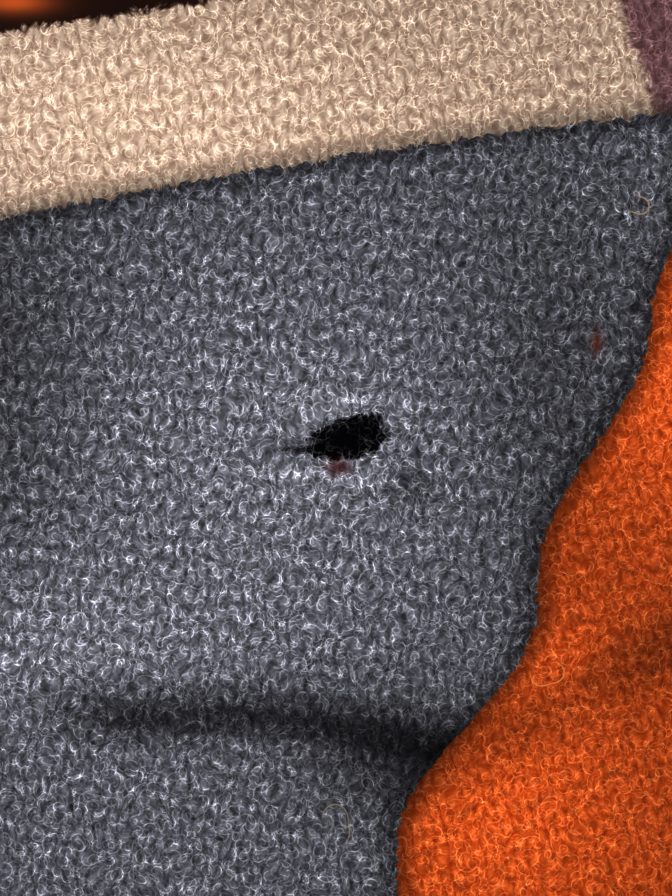
Give the GLSL for this texture, as a Shadertoy shader.

```glsl
vec3 hash3(vec2 p) {
    vec3 q = fract(p.xyx * vec3(0.1031, 0.103, 0.0973));
    q += dot(q, q.yxz + 33.33);
    return fract((q.xxy + q.yzz) * q.zyx);
}

mat2 rotate(float a) {
    return mat2(cos(a), sin(a), -sin(a), cos(a));
}

// Distance to the nearest random cell centre
float cellular(vec2 p) {
    vec2 id = floor(p), f = fract(p);
    float nearest = 2.0;
    for (int y = -1; y <= 1; y++)
        for (int x = -1; x <= 1; x++) {
            vec2 o = vec2(x, y);
            nearest = min(nearest, length(o + hash3(id + o).xy - f));
        }
    return nearest;
}

// Slanted yarn lobes meeting in a V within each column
float knit(vec2 q) {
    float x = abs(fract(q.x) - 0.5);
    float lobe = 0.5 + 0.5 * cos(6.2832 * (q.y - 1.3 * x));
    float groove = smoothstep(0.0, 0.14, x) * smoothstep(0.5, 0.34, x);
    return (0.35 + 0.65 * lobe) * (0.35 + 0.65 * groove);
}

// Short curled hairs, one arc per cell of each turned layer
float hairs(vec2 p, float aa) {
    float sum = 0.0;
    for (int i = 0; i < 14; i++) {
        float k = float(i), scale = 21.0 + 6.0 * mod(k, 5.0);
        vec2 q = rotate(k * 2.4) * p * scale + k * 7.3;
        vec3 h = hash3(floor(q) + k * 17.0);
        vec2 f = fract(q) - 0.5 - (h.xy - 0.5) * 0.3;
        float r = length(f);
        float d = abs(r - 0.14 - 0.2 * h.z) / scale;
        float along = dot(f / max(r, 0.001), vec2(cos(h.x * 40.0), sin(h.x * 40.0)));
        sum += smoothstep(aa + 0.0006, 0.0, d) * smoothstep(-0.1, 0.4, along) * (0.3 + 0.7 * h.y);
    }
    return sum;
}

float blob(vec2 p, vec2 centre, vec2 size) {
    vec2 q = (p - centre) / size;
    return exp(-dot(q, q));
}

// A long loose curl of yarn
float curl(vec2 p, vec2 centre, float radius, float aa) {
    vec2 q = p - centre;
    float a = atan(q.y, q.x);
    float d = abs(length(q) - radius * (1.0 + 0.25 * sin(2.0 * a + centre.x * 9.0)));
    return smoothstep(aa + 0.001, 0.0, d) * smoothstep(-0.7, 0.2, sin(a + centre.y * 8.0));
}

void mainImage(out vec4 fragColor, in vec2 fragCoord) {
    vec2 p = fragCoord / iResolution.x;
    p.y *= 1.3333 * iResolution.x / iResolution.y;
    float aa = 1.0 / iResolution.x;

    // Shared wool grain
    vec2 warp = vec2(sin(p.y * 61.0 + 2.0 * sin(p.x * 47.0)), sin(p.x * 53.0 + 2.0 * sin(p.y * 39.0)));
    float clump = cellular(p * 65.0 + warp * 0.4);
    float grain = cellular(rotate(0.5) * p * vec2(170.0, 130.0) + warp);
    float fine = cellular(rotate(-0.7) * p * vec2(230.0, 110.0) + warp);
    float hair = hairs(p + warp * 0.002, aa);
    float fuzz = (clump - 0.5) * 0.012 + (grain - 0.5) * 0.007;

    // Grey-navy panel with broad light and a fold shadow
    vec2 q = rotate(0.1) * p;
    float stitch = knit(vec2(q.x * 27.0, q.y * 32.0) + warp * 0.13);
    float light = 0.74 + 0.3 * blob(p, vec2(0.4, 0.65), vec2(0.36, 0.34));
    light += 0.28 * blob(p, vec2(0.05, 0.37), vec2(0.3, 0.12));
    light += 0.12 * blob(p, vec2(0.2, 0.08), vec2(0.4, 0.15));
    light -= 0.2 * blob(p, vec2(0.0, 0.8), vec2(0.13, 0.25));
    light -= 0.2 * blob(p, vec2(0.83, 0.72), vec2(0.13, 0.3));
    float fold = p.y - 0.295 + 0.11 * p.x + 0.012 * sin(p.x * 11.0);
    light *= 1.0 - 0.58 * exp(-pow(fold / (fold > 0.0 ? 0.045 : 0.032), 2.0))
        * smoothstep(0.0, 0.2, p.x);
    light *= 1.0 - 0.45 * blob(p, vec2(0.6, 0.2), vec2(0.13, 0.09));
    light *= 1.0 - 0.4 * blob(p, vec2(0.61, 0.615), vec2(0.035, 0.03));
    float relief = 0.13 + 0.36 * stitch + 0.2 * (1.0 - clump) + 0.26 * (0.8 - grain) + 0.16 * (0.7 - fine);
    vec3 col = vec3(0.58, 0.58, 0.64) * relief * light;
    col += vec3(0.35, 0.35, 0.37) * hair * light * (0.3 + 0.5 * stitch);

    // Torn hole, side slit and reddish lining beneath
    vec2 h = p - vec2(0.517, 0.681);
    h.y -= 0.18 * h.x;
    float tear = length(h / vec2(0.056, 0.029 + 0.12 * max(h.x, 0.0))) - 1.0 + fuzz * 28.0;
    float hole = smoothstep(0.16, -0.12, tear);
    float slit = blob(p, vec2(0.445, 0.664), vec2(0.045, 0.007));
    float lip = blob(p, vec2(0.52, 0.625), vec2(0.12, 0.016)) + blob(p, vec2(0.51, 0.735), vec2(0.08, 0.016));
    col *= 1.0 + 0.25 * lip;
    col *= 1.0 - 0.75 * slit;
    col = mix(col, vec3(0.012, 0.008, 0.014) + 0.13 * hair * smoothstep(-0.9, 0.0, tear), hole);
    col = mix(col, vec3(0.2, 0.055, 0.05), 0.8 * blob(p, vec2(0.503, 0.638), vec2(0.017, 0.012)));
    col = mix(col, vec3(0.4, 0.12, 0.07), 0.6 * blob(p, vec2(0.888, 0.823), vec2(0.008, 0.016)));

    // Rust panel along the winding right edge
    float edge = 0.59 + 0.21 * smoothstep(0.08, 0.43, p.y) + 0.17 * smoothstep(0.48, 0.86, p.y)
        + 0.06 * smoothstep(0.87, 1.06, p.y);
    float side = p.x - edge + fuzz * 0.7;
    float rustStitch = knit(rotate(-0.2) * p * vec2(30.0, 34.0) + warp * 0.08);
    float glow = 0.82 + 0.3 * blob(p, vec2(0.74, 0.12), vec2(0.18, 0.16))
        + 0.28 * blob(p, vec2(0.99, 0.8), vec2(0.1, 0.22))
        + 0.2 * blob(p, vec2(0.84, 0.33), vec2(0.08, 0.08));
    glow -= 0.24 * exp(-pow((p.y - 0.24 - 0.55 * (p.x - 0.75)) / 0.055, 2.0));
    glow *= 0.6 + 0.4 * smoothstep(0.0, 0.04, side);
    vec3 rust = mix(vec3(0.55, 0.15, 0.03), vec3(0.88, 0.36, 0.14), 0.6 * rustStitch + 0.45 * (0.8 - grain));
    rust = rust * glow * (1.12 - 0.3 * clump) + vec3(0.16, 0.11, 0.07) * hair * glow;
    col *= 1.0 - 0.4 * smoothstep(-0.05, 0.0, side);
    col = mix(col, rust, smoothstep(-0.003, 0.003, side));

    // Tan band across the top
    float seam = p.y - 1.007 - 0.158 * p.x - 0.012 * sin(3.1416 * p.x) + fuzz;
    vec2 t = rotate(-0.16) * p;
    float tanStitch = knit(t * vec2(28.0, 33.0) + warp * 0.12);
    float warmth = 0.88 + 0.24 * blob(p, vec2(0.2, 1.16), vec2(0.4, 0.13));
    vec3 tanWool = mix(vec3(0.43, 0.31, 0.25), vec3(0.87, 0.76, 0.66),
        0.15 + 0.6 * tanStitch + 0.35 * (0.8 - grain) + 0.2 * (0.6 - clump));
    tanWool = tanWool * warmth + vec3(0.19, 0.17, 0.15) * hair;
    tanWool *= 0.65 + 0.35 * smoothstep(0.0, 0.035, seam);
    float purple = smoothstep(-0.008, 0.012, p.x - 0.925 - 0.35 * (1.31 - p.y) + fuzz);
    tanWool = mix(tanWool, tanWool * vec3(0.56, 0.45, 0.54), purple);
    col *= 1.0 - 0.4 * smoothstep(-0.035, 0.0, seam);
    col = mix(col, tanWool, smoothstep(-0.003, 0.003, seam));

    // Dark space beyond the top left corner
    float beyond = p.y - 1.282 - 0.15 * p.x + fuzz;
    vec3 dusk = vec3(0.11, 0.06, 0.045) + vec3(0.65, 0.25, 0.08) * blob(p, vec2(0.02, 1.33), vec2(0.06, 0.018));
    col = mix(col, dusk, smoothstep(-0.006, 0.008, beyond));

    // Stray curls
    col = mix(col, vec3(0.7, 0.56, 0.38), 0.7 * curl(p, vec2(0.945, 1.03), 0.017, aa));
    col = mix(col, vec3(0.88, 0.55, 0.3), 0.7 * curl(p, vec2(0.815, 0.33), 0.02, aa));
    col = mix(col, vec3(0.6, 0.52, 0.4), 0.6 * curl(p, vec2(0.5, 0.105), 0.025, aa));

    fragColor = vec4(clamp(col, 0.0, 1.0), 1.0);
}
```
